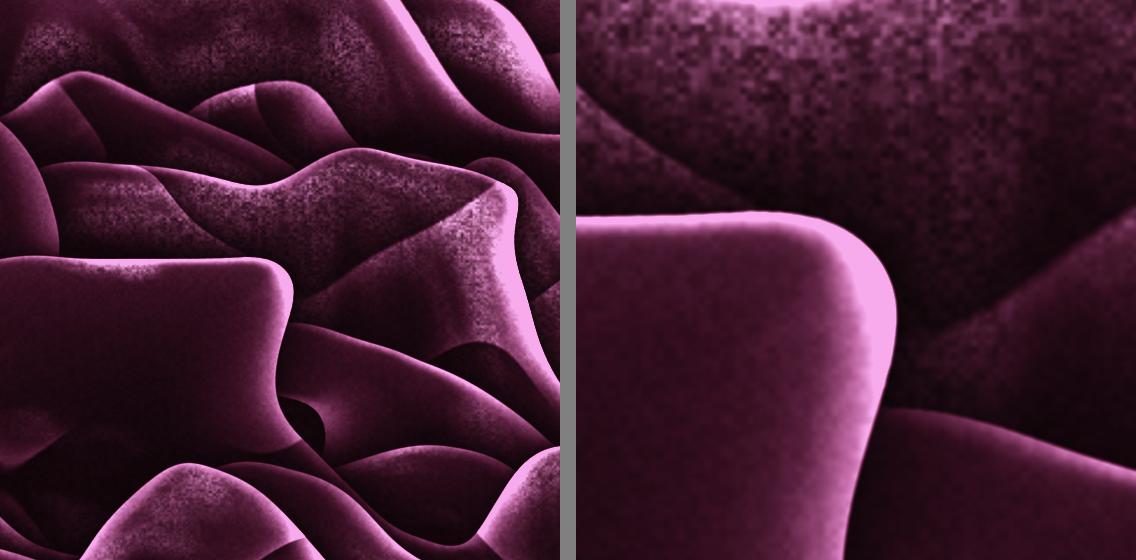
Left: the whole. Right: its middle third, enlarged.
This texture is drawn by a WebGL 2 fragment shader. Its source:

```glsl
#version 300 es
precision highp float;
// Draped plum velvet: overlapping folds with glowing rims, dark hollows and a speckled nap.

uniform vec2 u_resolution;
out vec4 fragColor;

const int FOLDS = 13;
const float FOLD_TOP = 0.98;       // base height of the farthest fold
const float FOLD_BOTTOM = -0.38;   // base height of the nearest fold
const float LIFT = 0.48;           // height of the crests
const float CREST_FREQ = 3.1;      // crests across the canvas
const float TILT = 0.32;           // fall of the folds to the right
const float SWAY = 0.42;           // sideways bending of the folds
const float SWAY_FREQ = 2.5;
const float THIN_RIM = 0.009;      // rim width on level edges
const float WIDE_RIM = 0.040;      // rim width on steep edges
const float HEM = 0.006;           // width of the crisp line on each edge
const float FLANK = 0.07;          // reach of the glow on steep flanks
const float BODY_DEPTH = 0.13;     // distance over which a fold darkens
const float SHADOW_REACH = 0.055;
const float SHADOW = 0.9;
const float CREASE_FREQ = 3.3;     // soft creases inside the folds
const float CREASE_SHADE = 0.75;
const float CREASE_LIGHT = 2.2;
const float GRAIN_FREQ = 240.0;
const float NAP_GREY = 0.16;       // fading of colour in the nap

// Velvet shades from hollow to highlight
const vec3 SHADES[6] = vec3[6](
    vec3(0.06, 0.018, 0.035), vec3(0.21, 0.055, 0.125), vec3(0.36, 0.13, 0.25),
    vec3(0.56, 0.26, 0.44), vec3(0.78, 0.43, 0.67), vec3(0.97, 0.67, 0.93));

float hash(vec2 p) {
    return fract(sin(dot(p, vec2(127.1, 311.7))) * 43758.5453);
}

float noise(vec2 p) {
    vec2 i = floor(p), f = fract(p);
    f = f * f * f * (f * (f * 6.0 - 15.0) + 10.0);
    return mix(mix(hash(i), hash(i + vec2(1, 0)), f.x),
               mix(hash(i + vec2(0, 1)), hash(i + vec2(1, 1)), f.x), f.y);
}

float fbm(vec2 p) {
    float sum = 0.0, weight = 0.57;
    for (int i = 0; i < 3; i++) {
        sum += weight * noise(p);
        p = p * 2.1 + 17.3;
        weight *= 0.5;
    }
    return sum;
}

// Positive below the crest line of a fold, negative above it
float foldField(vec2 p, float id) {
    vec2 s = p * SWAY_FREQ + id * 7.3;
    vec2 q = p + SWAY * (vec2(noise(s), noise(s + 40.7)) - 0.5);
    float base = mix(FOLD_TOP, FOLD_BOTTOM, id / float(FOLDS - 1));
    float crest = noise(vec2(q.x * CREST_FREQ + id * 3.7, id * 5.0));
    return base + LIFT * crest - TILT * (q.x - 0.5) - q.y;
}

// Creases that fade in and out: lit on one side, dark on the other
float creaseTone(float tone, vec2 p, float id) {
    vec2 q = mat2(0.8, -0.6, 0.6, 0.8) * p * vec2(1.0, 1.4);
    float side = noise(q * CREASE_FREQ + id * 5.9) - 0.5;
    float strength = smoothstep(0.25, 0.6, noise(p * 3.7 + id * 13.1));
    float dark = tone * (1.0 - CREASE_SHADE * strength * exp(min(side, 0.0) / 0.16));
    float lit = tone + CREASE_LIGHT * strength * exp(-max(side, 0.0) / 0.08);
    return mix(dark, lit, smoothstep(-0.01, 0.015, side));
}

// Tone (0 to 5) and amount of visible nap on one fold
vec2 shadeFold(vec2 p, float id, float field, float dist, float steep) {
    float rimWidth = mix(THIN_RIM, WIDE_RIM, steep * steep);
    rimWidth *= 0.6 + 0.8 * noise(p * 5.0 + id * 3.1);
    rimWidth *= 1.0 + 0.7 * smoothstep(0.65, 1.0, p.y);
    float rim = exp(-pow(dist / rimWidth, 2.0));
    float glow = 0.3 + 0.95 * noise(p * 4.0 + id * 9.4);
    float flank = exp(-dist / FLANK) * smoothstep(0.35, 0.9, steep) * glow;

    // Broad sheen runs along the fold
    float sheen = smoothstep(0.46, 0.74, fbm(vec2(p.x * 3.6, field * 7.0) + id * 11.7));
    sheen *= 0.75 + 0.5 * p.y;

    float body = exp(-dist / BODY_DEPTH);
    float tone = 0.1 + 1.35 * body + 2.6 * sheen * (0.5 + 0.5 * body) + 1.6 * flank;
    tone = creaseTone(tone, p, id) + 3.4 * rim * glow + 0.9 * exp(-dist / HEM);
    return vec2(tone, sheen * (1.0 - rim));
}

vec3 velvetColor(float tone) {
    vec3 color = SHADES[0];
    for (int i = 1; i < 6; i++) {
        color = mix(color, SHADES[i], clamp(tone - float(i - 1), 0.0, 1.0));
    }
    return color;
}

void main() {
    vec2 p = gl_FragCoord.xy / u_resolution.y;
    float blur = max(1.0 / u_resolution.y, 0.0018) + 0.003 * smoothstep(0.7, 1.0, p.y);

    // Cloth behind all folds
    float backSheen = smoothstep(0.45, 0.8, fbm(p * vec2(4.0, 2.5)));
    vec2 cloth = vec2(0.8 + 2.8 * backSheen, 0.5 * backSheen);

    // Folds from far to near, each shadowing what lies behind it
    const float STEP = 0.002;
    for (int i = 0; i < FOLDS; i++) {
        float id = float(i);
        float field = foldField(p, id);
        vec2 slope = vec2(foldField(p + vec2(STEP, 0.0), id),
                          foldField(p + vec2(0.0, STEP), id)) - field;
        slope /= STEP;
        float steepness = max(length(slope), 0.3);
        float dist = field / steepness;
        cloth.x *= 1.0 - SHADOW * exp(-max(-dist, 0.0) / SHADOW_REACH);
        vec2 fold = shadeFold(p, id, field, max(dist, 0.0), abs(slope.x) / steepness);
        cloth = mix(cloth, fold, smoothstep(-blur, blur, dist));
    }

    // Fine pile, strongest where the nap catches light
    float grain = noise(p * GRAIN_FREQ) + noise(p * GRAIN_FREQ * 0.61 + 31.0) - 1.0;
    float lit = min(cloth.x, 2.5);
    float tone = cloth.x + grain * (0.12 + lit * (0.08 + 0.5 * cloth.y));
    vec3 color = velvetColor(tone);
    float grey = dot(color, vec3(0.3, 0.59, 0.11));
    color = mix(color, vec3(grey), NAP_GREY * clamp(cloth.y, 0.0, 1.0));
    fragColor = vec4(color, 1.0);
}
```
